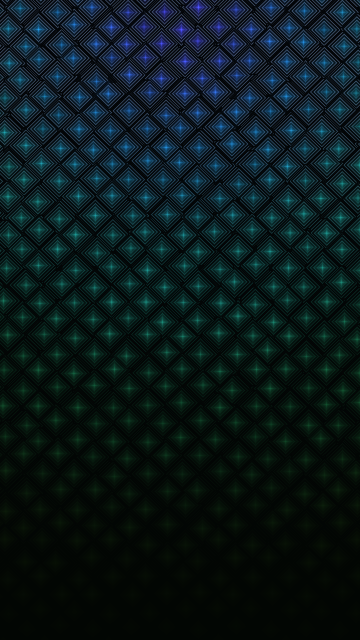
A Shadertoy shader for this pattern:

```glsl
#define REPEATS vec2(10.2, 18.6)   // diamonds across and down
#define OFFSET vec2(-0.17, 0.17)   // lattice shift, in repeats
#define JITTER 0.10                // centre displacement, in repeats
#define RINGS 10.0                 // concentric lines per repeat
#define GROOVE 0.08                // dark seam between diamonds
#define LINE_GAIN 0.85
#define GLOW_GAIN 0.40
#define STAR_GAIN 0.62
#define LIGHT_POS vec2(0.5, 0.97)

const float TAU = 6.2831853;

vec2 hash22(vec2 p) {
    vec2 k = vec2(dot(p, vec2(127.1, 311.7)), dot(p, vec2(269.5, 183.3)));
    return fract(sin(k) * 43758.54);
}

// Staggered cellular noise with the Manhattan metric.
// Returns offset to the nearest centre, its distance, and the gap to the next.
vec4 diamondCells(vec2 p, out vec2 id) {
    vec2 base = floor(vec2(p.x + p.y, p.x - p.y) + 0.5);
    vec2 nearest = vec2(0.0);
    float d1 = 9.0, d2 = 9.0;
    id = base;
    for (int j = -2; j <= 2; j++)
    for (int i = -2; i <= 2; i++) {
        vec2 cell = base + vec2(i, j);
        vec2 centre = 0.5 * vec2(cell.x + cell.y, cell.x - cell.y);
        vec2 r = p - centre - JITTER * (2.0 * hash22(cell) - 1.0);
        float d = abs(r.x) + abs(r.y);
        if (d < d1) {
            d2 = d1;
            d1 = d;
            nearest = r;
            id = cell;
        } else {
            d2 = min(d2, d);
        }
    }
    return vec4(nearest, d1, d2 - d1);
}

// Violet through cyan and green to olive, by distance from the light.
vec3 lightTint(float r) {
    vec3 c = mix(vec3(0.30, 0.30, 1.00), vec3(0.12, 0.52, 0.82), smoothstep(0.02, 0.21, r));
    c = mix(c, vec3(0.10, 0.56, 0.54), smoothstep(0.18, 0.38, r));
    c = mix(c, vec3(0.07, 0.36, 0.20), smoothstep(0.36, 0.65, r));
    return mix(c, vec3(0.12, 0.25, 0.03), smoothstep(0.62, 0.90, r));
}

void mainImage(out vec4 fragColor, in vec2 fragCoord) {
    vec2 uv = fragCoord / iResolution.xy;
    vec2 toLight = (uv - LIGHT_POS) * vec2(iResolution.x / iResolution.y, 1.0);
    vec3 tint = lightTint(length(toLight));

    vec2 id;
    vec4 cell = diamondCells((uv - vec2(0.49, 0.0)) * REPEATS + OFFSET * vec2(1.0, 1.0), id);
    vec2 arm = abs(cell.xy);
    float d = cell.z;
    float vary = 0.85 + 0.3 * hash22(id + 17.0).x;

    // Concentric lines, settling to their mean when too fine to resolve
    float footprint = RINGS * REPEATS.x / iResolution.x;
    float wave = 0.5 + 0.5 * cos(TAU * (RINGS * d - 0.5));
    float rings = mix(wave * wave, 0.375, smoothstep(0.4, 0.8, footprint));
    rings *= smoothstep(0.04, 0.30, d) * smoothstep(0.01, GROOVE, cell.w);
    vec3 lineColor = mix(tint * 0.36, vec3(0.24, 0.29, 0.37), smoothstep(0.5, 0.95, uv.y));

    // Soft diamond glow and four-pointed star
    float glow = pow(max(1.0 - d / 0.46, 0.0), 1.4);
    float star = exp(-24.0 * min(arm.x, arm.y) - 9.0 * max(arm.x, arm.y));

    vec3 color = mix(vec3(0.008, 0.022, 0.010), vec3(0.012, 0.020, 0.032), uv.y);
    color += lineColor * rings * LINE_GAIN * smoothstep(0.0, 0.75, uv.y);
    color += tint * vary * smoothstep(-0.1, 0.45, uv.y)
           * (GLOW_GAIN * glow + STAR_GAIN * star * smoothstep(0.05, 0.55, uv.y));
    fragColor = vec4(color, 1.0);
}
```
